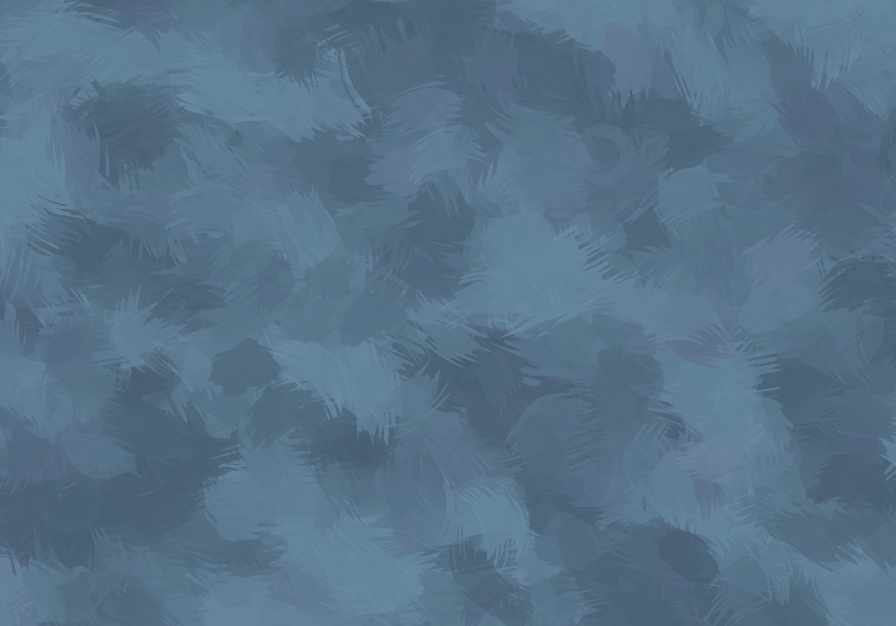
Give the GLSL for this texture, as a Shadertoy shader.

```glsl
vec3 hash3(vec2 p) {
    vec3 h = fract(p.xyx * vec3(0.1031, 0.1030, 0.0973));
    h += dot(h, h.yzx + 33.33);
    return fract((h.xxy + h.yzz) * h.zyx);
}

float noise(vec2 p) {
    vec2 cell = floor(p), f = fract(p);
    f = f * f * (3.0 - 2.0 * f);
    float low = mix(hash3(cell).x, hash3(cell + vec2(1, 0)).x, f.x);
    float high = mix(hash3(cell + vec2(0, 1)).x, hash3(cell + vec2(1, 1)).x, f.x);
    return mix(low, high, f.y);
}

vec2 rotate(vec2 p, float angle) {
    float c = cos(angle), s = sin(angle);
    return vec2(c * p.x + s * p.y, c * p.y - s * p.x);
}

// Broad light and dark patches, stretched along the falling diagonal
float patchTone(vec2 p) {
    vec2 q = rotate(p, -0.5) * vec2(6.2, 11.5) + 40.0;
    float n = 0.68 * noise(q) + 0.32 * noise(q * 2.1 + 17.0);
    return smoothstep(0.16, 0.71, n);
}

vec3 paint(float tone, float violet) {
    vec3 slate = vec3(0.280, 0.368, 0.456);
    vec3 steel = vec3(0.392, 0.522, 0.602);
    return mix(slate, steel, tone) + violet * vec3(0.020, -0.012, 0.002);
}

// Lays one curved, bristly dab or a thin arc over the colour below
vec3 addDab(vec3 below, vec2 p, vec2 center, float size, vec2 seed) {
    vec3 shape = hash3(seed + 3.7);
    vec3 look = hash3(seed + 71.3);
    vec2 q = rotate(p - center, -0.5 + (shape.x - 0.5) * 2.4) / size;
    if (dot(q, q) > 1.0) return below;

    bool isArc = look.x < 0.13;
    float radius = length(q);
    q.y += (shape.y - 0.5) * 1.1 * q.x * q.x;
    float d = length(q / vec2(0.70, mix(0.30, 0.52, shape.z)));
    vec2 along = q * size;
    if (isArc) {
        d = abs(radius - 0.50) / 0.15 + smoothstep(0.0, 0.5, -q.x);
        along = vec2(atan(q.y, abs(q.x)) * 0.5, radius) * size;
    }

    // Fine hairs run with the stroke, fraying some dabs and not others
    float hairs = noise(along * vec2(24.0, 250.0) + seed * 5.3 + 60.0);
    float lumps = noise(along * 32.0 + seed * 3.1 + 90.0);
    float dryness = smoothstep(0.15, 0.6, look.x);
    float fray = isArc ? 0.4 : 0.10 + dryness * mix(0.5, 0.95, smoothstep(0.1, 0.6, abs(q.x)));
    float edge = 0.96 - d + (hairs - 0.5) * fray + (lumps - 0.5) * 0.4;
    float cover = smoothstep(0.0, 0.09, edge) * smoothstep(1.0, 0.93, radius);

    float tone = patchTone(center) + (look.y - 0.5) * 0.26;
    if (isArc) tone += 0.12;
    vec3 color = paint(clamp(tone, 0.0, 1.0), smoothstep(0.75, 1.0, look.z));
    color += (hairs - 0.5) * 0.065 * dryness * smoothstep(0.45, 1.0, d);
    float opacity = isArc ? 0.35 : mix(0.40, 0.85, shape.z);
    return mix(below, color, cover * opacity);
}

void mainImage(out vec4 fragColor, in vec2 fragCoord) {
    vec2 p = fragCoord / iResolution.y;
    vec3 color = paint(patchTone(p), 0.0);

    // Dabs shrink from coat to coat
    for (int coat = 0; coat < 7; coat++) {
        float size = 0.22 * pow(0.85, float(coat));
        vec2 home = floor(p / size);
        for (int y = -1; y <= 1; y++)
        for (int x = -1; x <= 1; x++) {
            vec2 cell = home + vec2(x, y);
            vec2 seed = cell + float(coat) * vec2(37.0, 59.0) + 20.0;
            vec3 place = hash3(seed);
            if (place.z < 0.06 * float(coat)) continue;
            color = addDab(color, p, (cell + place.xy) * size, size, seed);
        }
    }

    // Faint mottling of the dry paint
    color += (noise(p * 110.0 + 11.0) - 0.5) * 0.008;
    fragColor = vec4(color, 1.0);
}
```
